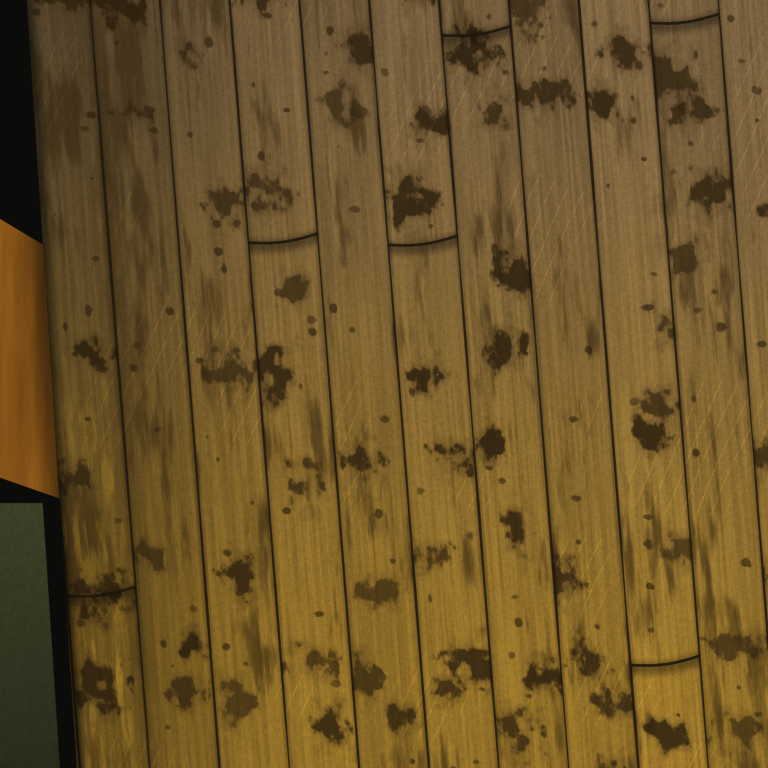
Write a Shadertoy shader that draws this texture.

```glsl
#define PLANKS 11.0        // planks across the canvas
#define FIRST_SEAM 0.117   // seam position at the top edge
#define SLANT 0.078        // sideways drift of seams, top to bottom
#define SEAM_WIDTH 0.0013  // half width of a seam
#define KNOT_ROWS 9.0      // knot cells along a plank
#define KNOT_CHANCE 0.62
#define SPECK_ROWS 26.0    // small speck cells along a plank
#define SPECK_CHANCE 0.42
#define GRAIN 0.16

const vec3 GOLD = vec3(0.59, 0.45, 0.16);
const vec3 FADED = vec3(0.47, 0.375, 0.24);
const vec3 STAIN = vec3(0.22, 0.16, 0.07);
const vec3 SEAM = vec3(0.11, 0.085, 0.05);
const vec3 FRAME = vec3(0.045, 0.045, 0.035);
const vec3 PANEL = vec3(0.22, 0.225, 0.14);
const vec3 BEAM = vec3(0.50, 0.31, 0.09);

vec3 hash3(vec2 p) {
    vec3 q = fract(vec3(p.xyx) * vec3(0.1031, 0.1030, 0.0973) + 0.37);
    q += dot(q, q.yxz + 33.33);
    return fract((q.xxy + q.yzz) * q.zyx);
}

float noise(vec2 p) {
    vec2 i = floor(p), f = fract(p);
    f = f * f * (3.0 - 2.0 * f);
    return mix(mix(hash3(i).x, hash3(i + vec2(1, 0)).x, f.x),
               mix(hash3(i + vec2(0, 1)).x, hash3(i + vec2(1, 1)).x, f.x), f.y);
}

float fbm(vec2 p) {
    float sum = 0.0, amp = 0.5;
    for (int i = 0; i < 4; i++) {
        sum += amp * noise(p);
        p = p * 2.03 + 17.1;
        amp *= 0.5;
    }
    return sum / 0.9375;
}

// Ragged dark spots, one per cell along a plank; q is measured from its left seam
float spots(vec2 q, float id, float rows, float chance, vec2 size, float ragged) {
    float mask = 0.0;
    for (int j = -1; j <= 1; j++) {
        float cell = floor(q.y * rows) + float(j);
        vec3 h = hash3(vec2(id * 7.0 + rows, cell + 40.0));
        vec3 k = hash3(vec2(cell + 90.0, id * 5.0 + rows));
        vec2 center = vec2(mix(0.12, 0.88, h.y) / PLANKS, (cell + h.z) / rows);
        float d = length((q - center) / (size * mix(vec2(0.6), vec2(1.3), k.xy))) + ragged;
        mask = max(mask, step(h.x, chance) * smoothstep(1.05, 0.45, d) * mix(0.65, 1.0, k.z));
    }
    return mask;
}

// Height of the butt joint in each plank; negative means none
float jointHeight(float id) {
    float heights[12] = float[12](0.23, -1.0, -1.0, 0.69, -1.0, 0.687,
                                  0.96, -1.0, 0.14, 0.976, -1.0, -1.0);
    return heights[int(clamp(id + 1.0, 0.0, 11.0))];
}

vec3 planks(vec2 p, float px) {
    float u = (p.x - FIRST_SEAM - SLANT * (1.0 - p.y)) * PLANKS;
    float id = floor(u), f = fract(u);
    vec2 q = vec2(f / PLANKS, p.y);
    vec3 tint = hash3(vec2(id + 20.0, 3.0));

    // Uneven light and fine grain
    vec3 col = mix(GOLD, FADED, smoothstep(0.05, 1.0, p.y + 0.12 * (p.x - 0.5)));
    col *= mix(0.72, 1.0, smoothstep(0.05, 0.5, p.x)) * mix(0.93, 1.06, tint.x);
    float fibre = fbm(vec2(u * 24.0, p.y * 7.0 + id * 9.0));
    col *= 1.0 + GRAIN * (fibre - 0.5) * 2.0 + 0.09 * (noise(p * 330.0) - 0.5);

    // Worn, vertically smeared patches, heavier at the left
    float leftWear = smoothstep(0.28, 0.08, p.x);
    float patches = fbm(vec2(u * 1.7 + id * 3.0, p.y * 7.0));
    float smear = fbm(vec2(u * 9.0, p.y * 16.0 + id * 5.0));
    float wear = smoothstep(0.56, 0.76, 0.55 * patches + 0.45 * smear + 0.1 * leftWear);
    float seamShade = leftWear * smoothstep(0.35, 0.0, abs(u - 0.06)) * smoothstep(0.25, 0.55, smear + 0.1);
    col = mix(col, STAIN, 0.62 * max(wear, seamShade));
    float gloss = smoothstep(0.5, 0.75, smear) * smoothstep(0.1, -0.3, u);
    col += vec3(0.20, 0.16, 0.04) * gloss * smoothstep(0.75, 0.1, p.y);

    // Knot clusters with soft halos, then small specks
    float ragged = (fbm(vec2(u * 6.5, p.y * 55.0)) - 0.5) * 3.0;
    float knots = spots(q, id, KNOT_ROWS, KNOT_CHANCE, vec2(0.030, 0.021), ragged);
    float halo = spots(q, id, KNOT_ROWS, KNOT_CHANCE, vec2(0.040, 0.040), ragged * 0.5);
    float specks = spots(q, id, SPECK_ROWS, SPECK_CHANCE, vec2(0.006, 0.006), ragged * 0.6);
    col = mix(col, STAIN * 1.15, 0.35 * halo);
    col = mix(col, STAIN * 0.75, 0.85 * max(knots, 0.8 * specks));

    // Faint slanted scratches
    float scratch = abs(fract((p.x - 0.45 * p.y) * 48.0 + 0.6 * noise(p * 9.0)) - 0.5);
    float scuffed = smoothstep(0.66, 0.8, noise(p * vec2(13.0, 11.0) + 5.0));
    col *= 1.0 + 0.16 * scuffed * smoothstep(0.07, 0.0, scratch);

    // Long seams and butt joints
    float seamDist = min(f, 1.0 - f) / PLANKS;
    float width = SEAM_WIDTH * mix(0.6, 1.4, noise(vec2(floor(u + 0.5) * 7.0, p.y * 9.0)));
    col *= 1.0 - 0.22 * smoothstep(0.007, 0.0, seamDist);
    col = mix(col, SEAM, 0.85 * smoothstep(width + px, width - px, seamDist));
    float joint = p.y - jointHeight(id) - 0.012 * (f - 0.5) + 0.005 * sin(f * 3.14);
    col *= 1.0 - 0.35 * smoothstep(0.016, 0.0, abs(joint + 0.004));
    return mix(col, SEAM, 0.9 * smoothstep(0.0018 + px, 0.0018 - px, abs(joint)));
}

// Dark post, wooden beam and panel beyond the left edge
vec3 border(vec2 p, float edge, float px) {
    float panel = smoothstep(px, -px, max(p.x - edge + 0.022, p.y - 0.345));
    vec3 col = mix(FRAME, PANEL * mix(0.75, 1.1, p.y / 0.35) * (0.95 + 0.1 * noise(p * 250.0)), panel);
    float top = p.y - 0.715 + 0.6 * p.x;
    float bottom = 0.378 - 0.35 * p.x - p.y;
    float beam = smoothstep(px, -px, max(top, bottom));
    vec3 beamCol = BEAM * (0.8 + 0.4 * fbm(vec2(p.x * 70.0, p.y * 8.0)));
    beamCol *= mix(1.0, 0.6, smoothstep(0.03, 0.0, edge - p.x));
    return mix(col, beamCol, beam);
}

void mainImage(out vec4 fragColor, in vec2 fragCoord) {
    vec2 p = fragCoord / iResolution.xy;
    float px = 0.8 / iResolution.y;
    float edge = 0.035 + 0.065 * (1.0 - p.y);
    vec3 wood = planks(p, px) * mix(0.55, 1.0, smoothstep(0.0, 0.018, p.x - edge));
    vec3 col = mix(border(p, edge, px), wood, smoothstep(-px, px, p.x - edge));
    fragColor = vec4(col, 1.0);
}
```
